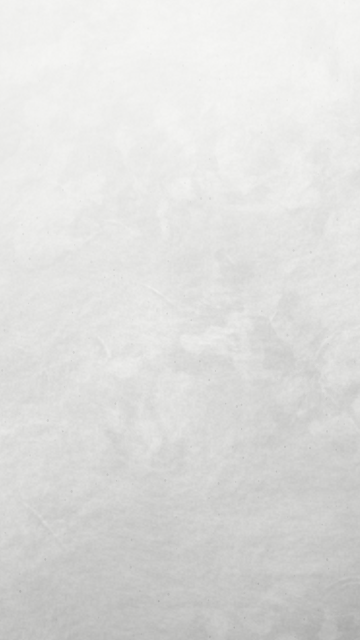
Reproduce this texture procedurally as a Shadertoy shader.

```glsl
// Pale troweled plaster wall: soft vertical shading, cloudy patches, ridges, grain and pits.
#define MOTTLE 0.095
#define PATCH_LIFT 0.042
#define RELIEF 0.024
#define GRAIN 0.046
#define PIT_DEPTH 0.075
#define PIT_CELLS 75.0
#define ARC_COUNT 16
#define ARC_CONTRAST 0.030
#define TINT vec3(1.002, 1.002, 0.995)

float hash(vec2 p) {
    vec3 q = fract(p.xyx * vec3(0.1031, 0.1030, 0.0973));
    q += dot(q, q.yzx + 33.33);
    return fract((q.x + q.y) * q.z);
}

float noise(vec2 p) {
    vec2 i = floor(p), f = fract(p);
    f = f * f * (3.0 - 2.0 * f);
    return mix(mix(hash(i), hash(i + vec2(1, 0)), f.x),
               mix(hash(i + vec2(0, 1)), hash(i + vec2(1, 1)), f.x), f.y);
}

float fbm(vec2 p) {
    float sum = 0.0, amp = 0.5;
    for (int i = 0; i < 5; i++) {
        sum += amp * noise(p);
        p = mat2(1.6, 1.2, -1.2, 1.6) * p + 17.3;
        amp *= 0.54;
    }
    return sum;
}

// Large-scale light falling off towards the bottom right.
float shading(vec2 p, float side) {
    float low = 1.0 - p.y;
    return 0.748 + 0.325 * p.y - 0.123 * p.y * p.y - 0.028 * side * low - 0.012 * side * side;
}

// Surface height used for the slanted relief light.
float surface(vec2 p) {
    vec2 warp = vec2(noise(p * 7.0), noise(p * 7.0 + 40.0));
    return fbm(p * vec2(24.0, 32.0) + 2.0 * warp);
}

// Faint broken trowel edges, light on one flank and dark on the other.
float trowelArcs(vec2 p, float aspect) {
    float sum = 0.0;
    vec2 wobble = 0.022 * vec2(noise(p * 19.0), noise(p * 19.0 + 9.0));
    for (int i = 0; i < ARC_COUNT; i++) {
        float k = float(i);
        vec2 mid = vec2(hash(vec2(k, 1.7)) * aspect, 0.75 * hash(vec2(k, 5.1)));
        float angle = mix(0.5, 2.6, hash(vec2(k, 8.3)));
        float radius = mix(0.06, 0.20, hash(vec2(k, 3.9)));
        vec2 dir = vec2(cos(angle), sin(angle));
        vec2 q = p + wobble - mid + dir * radius;
        float d = length(q) - radius;
        float along = dot(q, vec2(-dir.y, dir.x));
        float reach = exp(-along * along / 0.0016) * step(0.0, dot(q, dir));
        float edge = exp(-d * d / 0.000006) - 0.6 * exp(-pow(d + 0.005, 2.0) / 0.00002);
        sum += edge * reach * smoothstep(0.30, 0.65, noise(p * 44.0 + k * 7.0));
    }
    return sum;
}

// Sparse tiny pits, one candidate per cell.
float pits(vec2 p) {
    vec2 cell = floor(p * PIT_CELLS);
    float pick = hash(cell + 71.0);
    vec2 center = 0.25 + 0.5 * vec2(hash(cell + 13.0), hash(cell + 29.0));
    float size = mix(0.06, 0.13, hash(cell + 47.0));
    float d = length((fract(p * PIT_CELLS) - center) * vec2(1.0, 0.8));
    return smoothstep(size + 0.07, size - 0.06, d) * smoothstep(0.90, 1.02, pick);
}

// Small grains at three sizes, centred on zero.
float grains(vec2 p) {
    return 0.50 * noise(p * 330.0) + 0.30 * noise(p * 190.0 + 23.0)
         + 0.20 * noise(p * vec2(95.0, 120.0) + 50.0) - 0.5;
}

void mainImage(out vec4 fragColor, in vec2 fragCoord) {
    vec2 p = fragCoord / iResolution.y;
    float aspect = iResolution.x / iResolution.y;
    float side = 2.0 * p.x / aspect - 1.0;
    float wear = mix(1.0, 0.22, smoothstep(0.38, 0.95, p.y - 0.10 * side));

    float tone = shading(p, side);

    // Broad clouds and flaky pale patches.
    vec2 warp = vec2(fbm(p * 5.0 + 2.0), fbm(p * 5.0 + 31.0)) - 0.5;
    float cloud = fbm(p * vec2(5.0, 6.5) + 1.6 * warp + 11.0);
    tone += MOTTLE * (cloud - 0.51) * mix(0.2, 1.0, wear);
    float flakes = fbm(p * 30.0 + 3.5 * warp + 60.0);
    float region = smoothstep(0.40, 0.62, fbm(p * 5.5 + 83.0) - 0.05 * side);
    tone += PATCH_LIFT * wear * region * (smoothstep(0.42, 0.64, flakes) - 0.42);

    // Relief lit from the upper left.
    vec2 lightStep = vec2(-0.003, 0.004);
    float slope = surface(p) - surface(p + lightStep);
    tone += RELIEF * wear * clamp(slope * 5.0, -1.0, 1.0);
    tone += ARC_CONTRAST * wear * trowelArcs(p, aspect);

    // Fine grain and pits.
    tone += GRAIN * grains(p) * mix(0.22, 1.0, wear);
    tone -= PIT_DEPTH * pits(p) * mix(0.2, 1.0, wear);

    fragColor = vec4(clamp(tone * TINT, 0.0, 1.0), 1.0);
}
```
